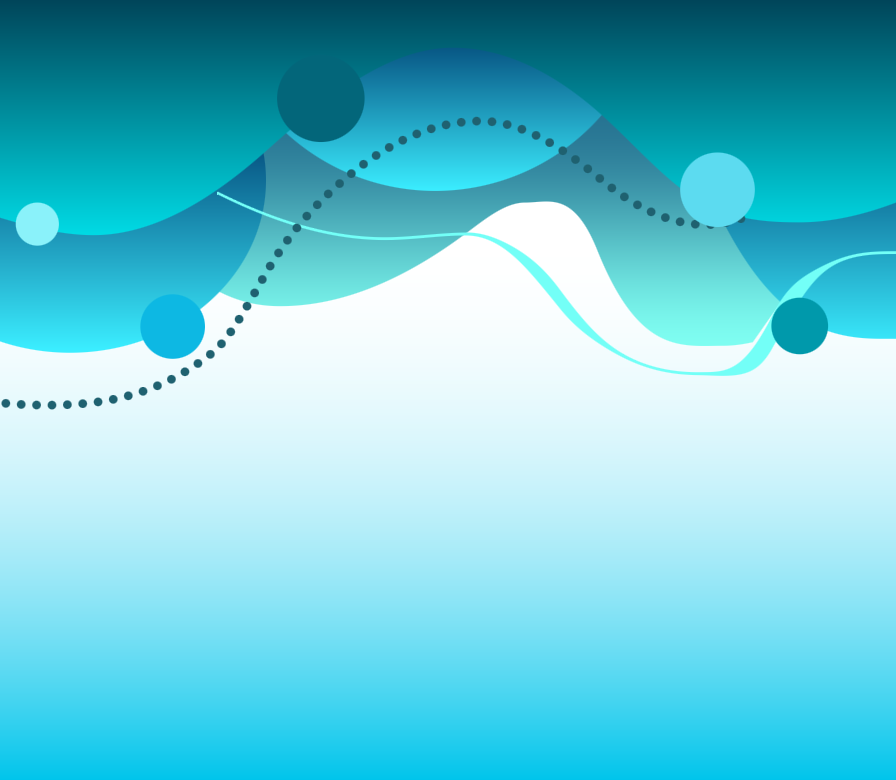
Reproduce this background procedurally as a Shadertoy shader.

```glsl
// Layered aqua waves with a ribbon, a dotted trail and flat discs over a pale gradient.

// Cubic arc between two knots, each holding (x, y, slope)
float arc(float x, vec3 a, vec3 b) {
    float w = b.x - a.x, t = clamp((x - a.x) / w, 0.0, 1.0);
    return mix(a.y, b.y, t * t * (3.0 - 2.0 * t))
         + w * t * (1.0 - t) * ((1.0 - t) * a.z - t * b.z);
}

// Antialiased coverage of the region where d is negative
float fill(float d) {
    return clamp(0.5 - d / max(fwidth(d), 1e-5), 0.0, 1.0);
}

// Lower edge of the dark top wave
float skyEdge(float x) {
    vec3 trough = vec3(0.8, 2.02, 0.0), rise = vec3(2.3, 1.28, -0.9);
    vec3 crest = vec3(3.88, 0.41, 0.0), fall = vec3(5.16, 0.99, 0.9);
    vec3 foot = vec3(5.85, 1.63, 0.75), dip = vec3(6.85, 1.91, 0.0);
    return x < trough.x ? arc(x, vec3(0.0, 1.87, 0.3), trough)
         : x < rise.x ? arc(x, trough, rise)
         : x < crest.x ? arc(x, rise, crest)
         : x < fall.x ? arc(x, crest, fall)
         : x < foot.x ? arc(x, fall, foot)
         : x < dip.x ? arc(x, foot, dip)
         : arc(x, dip, vec3(7.68, 1.74, -0.38));
}

// Lower edge of the teal veil, curling over the pale hill
float veilEdge(float x) {
    vec3 belly = vec3(2.4, 2.63, 0.0), slope = vec3(4.0, 2.0, -0.75);
    vec3 hill = vec3(4.5, 1.74, 0.0), cliff = vec3(5.12, 2.15, 2.5);
    vec3 basin = vec3(6.2, 2.97, 0.0);
    return x < belly.x ? arc(x, vec3(1.85, 2.49, 0.55), belly)
         : x < slope.x ? arc(x, belly, slope)
         : x < hill.x ? arc(x, slope, hill)
         : x < cliff.x ? arc(x, hill, cliff)
         : x < basin.x ? arc(x, cliff, basin)
         : arc(x, basin, vec3(6.6, 2.9, -0.3));
}

// Centre line of the ribbon
float ribbonLine(float x) {
    vec3 sag = vec3(3.3, 2.05, 0.0), bump = vec3(4.0, 2.01, 0.0);
    vec3 plunge = vec3(4.8, 2.57, 1.3), low = vec3(6.0, 3.21, 0.0);
    vec3 climb = vec3(6.62, 2.85, -1.9);
    return x < sag.x ? arc(x, vec3(1.87, 1.66, 0.5), sag)
         : x < bump.x ? arc(x, sag, bump)
         : x < plunge.x ? arc(x, bump, plunge)
         : x < low.x ? arc(x, plunge, low)
         : x < climb.x ? arc(x, low, climb)
         : arc(x, climb, vec3(7.68, 2.17, 0.0));
}

// Path followed by the dots
float trailLine(float x) {
    vec3 low = vec3(0.4, 3.48, 0.0), bend = vec3(1.82, 3.03, -0.8);
    vec3 steep = vec3(2.26, 2.38, -1.75), ease = vec3(2.93, 1.56, -0.87);
    vec3 crest = vec3(4.12, 1.04, 0.0), fall = vec3(5.15, 1.54, 0.83);
    vec3 dip = vec3(6.05, 1.93, 0.0);
    return x < low.x ? arc(x, vec3(0.0, 3.46, 0.1), low)
         : x < bend.x ? arc(x, low, bend)
         : x < steep.x ? arc(x, bend, steep)
         : x < ease.x ? arc(x, steep, ease)
         : x < crest.x ? arc(x, ease, crest)
         : x < fall.x ? arc(x, crest, fall)
         : x < dip.x ? arc(x, fall, dip)
         : arc(x, dip, vec3(6.5, 1.82, -0.45));
}

void disc(inout vec3 color, vec2 p, vec2 center, float radius, vec3 tint) {
    color = mix(color, tint, fill(length(p - center) - radius));
}

void mainImage(out vec4 fragColor, in vec2 fragCoord) {
    // Canvas spans 7.68 by 6.70 units, y runs downward
    vec2 uv = fragCoord / iResolution.xy;
    vec2 p = vec2(uv.x, 1.0 - uv.y) * vec2(7.68, 6.70);

    // Pale ground
    float depth = clamp((p.y - 2.0) / 4.7, 0.0, 1.0);
    vec3 color = mix(vec3(1.0), vec3(0.0, 0.77, 0.92), depth * depth);

    // Teal veil
    vec3 veil = mix(vec3(0.15, 0.45, 0.57), vec3(0.5, 1.0, 0.95), smoothstep(0.9, 3.1, p.y));
    float veilEnd = max(1.85 - p.x, p.x - 6.55 + (p.y - 2.8) * 0.7);
    color = mix(color, veil, fill(max(p.y - veilEdge(p.x), veilEnd)));

    // Blue side waves
    vec3 deepBlue = vec3(0.03, 0.34, 0.52), brightBlue = vec3(0.23, 0.93, 1.0);
    vec3 side = mix(deepBlue, brightBlue, clamp((p.y - 1.3) / 1.7, 0.0, 1.0));
    float leftWave = length((p - vec2(0.6, 1.55)) / vec2(1.68, 1.48)) - 1.0;
    float rightEdge = arc(p.x, vec3(6.1, 1.7, 2.2), vec3(7.55, 2.91, 0.0));
    color = mix(color, side, fill(leftWave));
    color = mix(color, side, fill(max(p.y - rightEdge, 6.1 - p.x)));

    // Blue lens under the crest, then the dark top wave
    vec3 lens = mix(deepBlue, brightBlue, clamp((p.y - 0.41) / 1.23, 0.0, 1.0));
    disc(color, p, vec2(3.73, -0.25), 1.89, lens);
    vec3 sky = mix(vec3(0.0, 0.27, 0.35), vec3(0.0, 0.85, 0.89), clamp(p.y / 2.0, 0.0, 1.0));
    color = mix(color, sky, fill(p.y - skyEdge(p.x)));

    // Ribbon, swelling at its two steep bends
    float swell = 0.012 + 0.07 * exp(-8.0 * pow(abs(p.x - 4.75), 2.0))
                + 0.13 * exp(-12.0 * pow(abs(p.x - 6.65), 2.0));
    float ribbon = max(abs(p.y - ribbonLine(p.x)) - swell, 1.86 - p.x);
    color = mix(color, vec3(0.45, 1.0, 0.97), fill(ribbon));

    // Dots at even steps along the trail
    float nearest = 10.0, x = 0.05;
    for (int i = 0; i < 80 && x < 6.43; i++) {
        nearest = min(nearest, length(p - vec2(x, trailLine(x))));
        float slope = (trailLine(x + 0.1) - trailLine(x)) / 0.1;
        x += 0.132 / sqrt(1.0 + slope * slope);
    }
    color = mix(color, vec3(0.12, 0.38, 0.44), fill(nearest - 0.037));

    // Flat discs
    disc(color, p, vec2(0.32, 1.925), 0.185, vec3(0.54, 0.95, 0.98));
    disc(color, p, vec2(2.75, 0.845), 0.375, vec3(0.01, 0.40, 0.48));
    disc(color, p, vec2(6.15, 1.63), 0.32, vec3(0.36, 0.86, 0.94));
    disc(color, p, vec2(1.48, 2.805), 0.277, vec3(0.05, 0.72, 0.89));
    disc(color, p, vec2(6.855, 2.80), 0.243, vec3(0.0, 0.60, 0.67));
    fragColor = vec4(color, 1.0);
}
```
